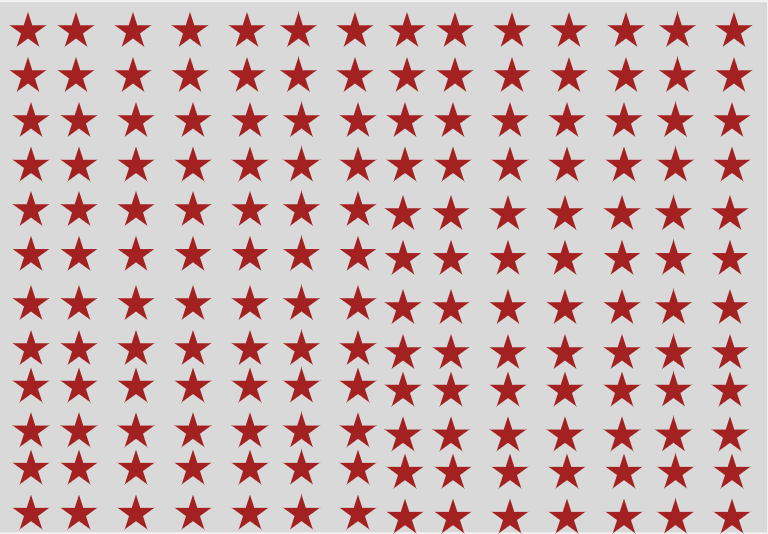
Give the GLSL for this pattern, as a Shadertoy shader.

```glsl
// Signed distance to a five-pointed star, tip towards +y
float starDistance(vec2 p, float radius) {
    const float sector = radians(72.0);
    float angle = abs(mod(atan(p.x, p.y) + 0.5 * sector, sector) - 0.5 * sector);
    vec2 folded = length(p) * vec2(sin(angle), cos(angle));
    return dot(folded, vec2(sin(sector), cos(sector))) - radius * cos(sector);
}

// Vector from p to the nearest star centre, in a sheet of two panels
vec2 nearestStar(vec2 p) {
    float rowY[12] = float[](31.2, 76.2, 121.2, 165.7, 210.2, 255.0,
                             304.2, 349.2, 386.7, 431.5, 468.8, 513.8);
    float columnX[7] = float[](28.0, 76.0, 133.0, 190.0, 247.0, 298.5, 355.0);
    bool rightPanel = p.x > 381.0;

    // Rows: the right panel slips down from the fifth row on
    int row = 0;
    float dy = 1e4;
    for (int i = 0; i < 12; i++) {
        float offset = p.y - rowY[i] - (rightPanel && i > 3 ? 4.0 : 0.0);
        // Compare against the middle of the star's height
        if (abs(offset + 1.8) < abs(dy + 1.8)) {
            dy = offset;
            row = i;
        }
    }

    // Columns: the panels drift apart sideways by row
    float shift = row < 2 ? 0.0 : 3.0;
    if (rightPanel) {
        bool middleRows = row > 3 && row < 10;
        shift = 379.0 - (row < 2 ? 0.0 : middleRows ? 4.0 : 2.0);
    }
    float dx = 1e4;
    for (int i = 0; i < 7; i++) {
        float offset = p.x - columnX[i] - shift;
        if (abs(offset) < abs(dx)) dx = offset;
    }
    return vec2(dx, -dy);
}

void mainImage(out vec4 fragColor, in vec2 fragCoord) {
    // Sheet units: 534 to the canvas height, y measured downwards
    float unitsPerPixel = 534.0 / iResolution.y;
    vec2 p = vec2(fragCoord.x, iResolution.y - fragCoord.y) * unitsPerPixel;

    // Grey sheet with a thin pale margin at the top, right and bottom
    float inset = min(min(p.y - 2.2, 532.3 - p.y), 767.0 - p.x);
    float sheet = clamp(0.5 + inset / unitsPerPixel, 0.0, 1.0);
    vec3 color = mix(vec3(0.95), vec3(0.85), sheet);

    // Red stars
    float d = starDistance(nearestStar(p), 19.2);
    float star = clamp(0.5 - d / unitsPerPixel, 0.0, 1.0);
    color = mix(color, vec3(0.64, 0.13, 0.13), star);

    fragColor = vec4(color, 1.0);
}
```
